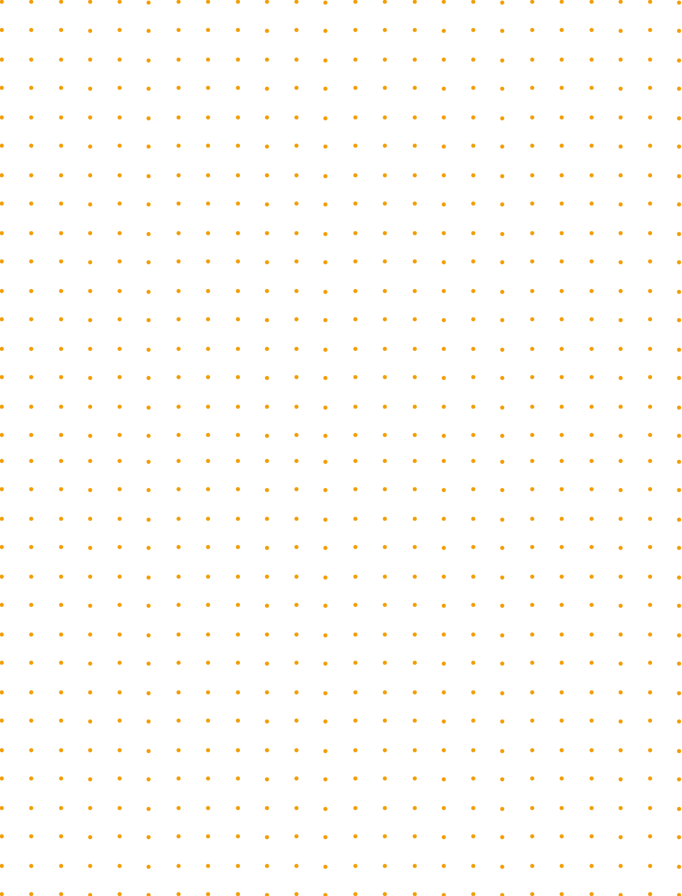
A Shadertoy shader for this pattern:

```glsl
// A sparse grid of small amber dots on white, 24 across and 32 down.
// Two stacked blocks of 16 rows meet at a narrower gap; each dot is a circle
// distance in its nearest cell, nudged by a shift that repeats every six columns.

// Small print-like offset of a dot, from its column and row.
vec2 dotShift(vec2 cell) {
    float column = mod(cell.x, 6.0);
    float oddRow = mod(cell.y, 2.0);
    vec2 shift = vec2(0.0, -0.4 * oddRow);
    if (column == 2.0) shift.x += 0.25;
    if (column == 3.0) shift.y += 0.5 * oddRow;
    if (column == 5.0) shift += vec2(-0.3, 0.5);
    return shift;
}

// Signed distance to the nearest dot; p runs down from the top left.
float dotGrid(vec2 p) {
    vec2 pitch = vec2(16.84, 16.53);
    vec2 start = vec2(1.0, p.y < 256.0 ? 1.0 : 263.4);
    vec2 cell = round((p - start) / pitch);
    vec2 center = start + cell * pitch + dotShift(cell);
    return length(p - center) - 1.15;
}

void mainImage(out vec4 fragColor, in vec2 fragCoord) {
    // Canvas units: 512 to the full height
    float unitsPerPixel = 512.0 / iResolution.y;
    vec2 p = fragCoord * unitsPerPixel;
    p.y = 512.0 - p.y;

    // Soft-edged amber ink over white paper
    float edge = 0.8 * unitsPerPixel;
    float ink = 1.0 - smoothstep(-edge, edge, dotGrid(p));
    vec3 color = mix(vec3(1.0), vec3(0.95, 0.61, 0.0), ink);
    fragColor = vec4(color, 1.0);
}
```
